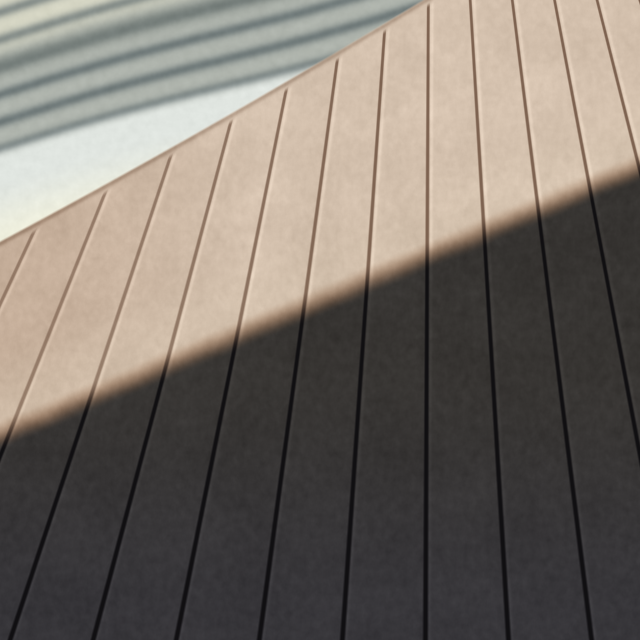
Reproduce this texture procedurally as a three.js fragment shader.

```glsl
// Sunlit decking boards in perspective, cut by a diagonal shadow, beside a pale wall with striped shade.
varying vec2 vUv;

vec2 hashGradient(vec2 cell) {
  vec2 h = vec2(dot(cell, vec2(127.1, 311.7)), dot(cell, vec2(269.5, 183.3)));
  return fract(sin(h) * 43758.55) * 2.0 - 1.0;
}

float gradientNoise(vec2 p) {
  vec2 i = floor(p), f = fract(p);
  vec2 u = f * f * f * (f * (f * 6.0 - 15.0) + 10.0);
  float low = mix(dot(hashGradient(i), f),
                  dot(hashGradient(i + vec2(1, 0)), f - vec2(1, 0)), u.x);
  float high = mix(dot(hashGradient(i + vec2(0, 1)), f - vec2(0, 1)),
                   dot(hashGradient(i + vec2(1, 1)), f - vec2(1, 1)), u.x);
  return mix(low, high, u.y);
}

float fbm(vec2 p) {
  float sum = 0.0, amplitude = 0.5;
  for (int i = 0; i < 4; i++) {
    sum += amplitude * gradientNoise(p);
    p = p * 2.07 + 7.3;
    amplitude *= 0.55;
  }
  return sum;
}

// Board coordinate: whole numbers lie on grooves, spacing shrinks with height
float boardCoord(vec2 p, float spacing) {
  float offset = p.x - mix(0.6647, 0.6693, p.y);
  float k = offset / spacing;
  return k - 0.00017 * p.y * k * k / spacing;
}

vec3 wallColor(vec2 p) {
  float depth = 1.0 - p.y + 0.28 * p.x + 0.004 * sin(p.x * 9.0);
  float stripe = (depth - 0.234) / 0.043;
  float offset = fract(stripe + 0.5) - 0.5;
  float line = exp(-offset * offset * 22.0);
  float shaded = 1.0 - smoothstep(0.225, 0.252, depth);
  float upper = 1.0 - smoothstep(0.06, 0.10, depth);

  vec3 sunlit = mix(vec3(0.88, 0.90, 0.88), vec3(0.94, 0.94, 0.87), smoothstep(0.28, 0.38, depth));
  vec3 gap = mix(vec3(0.69, 0.71, 0.68), vec3(0.84, 0.84, 0.77), upper);
  vec3 shade = mix(gap, vec3(0.43, 0.47, 0.47), line * mix(0.95, 0.75, upper));
  // One broader slat shadow
  float broad = (depth - 0.103) / 0.017;
  shade = mix(shade, vec3(0.47, 0.50, 0.48), 0.65 * exp(-broad * broad));
  return mix(sunlit, shade, shaded) + 0.05 * fbm(p * 60.0);
}

vec3 deckColor(vec2 p, float edgeDistance) {
  float spacing = mix(0.1298, 0.0652, p.y);
  float board = boardCoord(p, spacing);
  float nearest = floor(board + 0.5);
  float side = (board - nearest) * spacing;
  float mottle = fbm(p * 9.0);
  float grain = fbm(p * vec2(75.0, 60.0));

  // Shadow border with a warm penumbra
  float light = p.y - 0.3125 - 0.42 * p.x + 0.004 * gradientNoise(p * 18.0);
  float sun = smoothstep(-0.018, 0.034, light);

  // Lit and shaded wood
  vec3 lit = mix(vec3(0.77, 0.68, 0.60), vec3(0.83, 0.755, 0.68), smoothstep(0.0, 0.45, p.x));
  lit = mix(lit, vec3(0.83, 0.76, 0.68), 0.6 * (1.0 - smoothstep(0.03, 0.16, light)));
  lit += 0.09 * mottle + 0.07 * grain;
  vec3 dark = mix(vec3(0.215, 0.21, 0.225), vec3(0.215, 0.205, 0.195), smoothstep(0.0, 0.45, p.y));
  dark += 0.04 * mottle + 0.055 * grain;
  vec3 color = mix(dark, lit, sun);
  color += vec3(0.04, -0.015, -0.05) * 4.0 * sun * (1.0 - sun);

  // Grooves stop just short of the board ends
  float halfWidth = mix(0.0037, 0.0021, p.y);
  float groove = 1.0 - smoothstep(halfWidth * 0.35, halfWidth * 1.65, abs(side));
  float ends = smoothstep(0.007, 0.015, edgeDistance);
  float strength = mix(0.95, mix(0.58, 0.85, smoothstep(0.1, 0.65, p.x)), sun);
  vec3 grooveColor = mix(vec3(0.055, 0.05, 0.06), vec3(0.43, 0.32, 0.25), sun);
  float rim = (side - 0.006) / 0.0028;
  color += mix(0.025, 0.06, sun) * exp(-rim * rim) * ends;
  color = mix(color, grooveColor, groove * ends * strength);

  // Darkened outer lip
  float lip = (edgeDistance - 0.003) / 0.004;
  return color - vec3(0.13, 0.14, 0.14) * exp(-lip * lip);
}

void main() {
  vec2 p = vUv;
  float edgeDistance = (0.6224 + 0.535 * p.x + 0.054 * p.x * p.x - p.y) * 0.87;
  float deckMask = smoothstep(-0.0025, 0.0025, edgeDistance);
  vec3 color = mix(wallColor(p), deckColor(p, edgeDistance), deckMask);
  gl_FragColor = vec4(clamp(color, 0.0, 1.0), 1.0);
}
```
